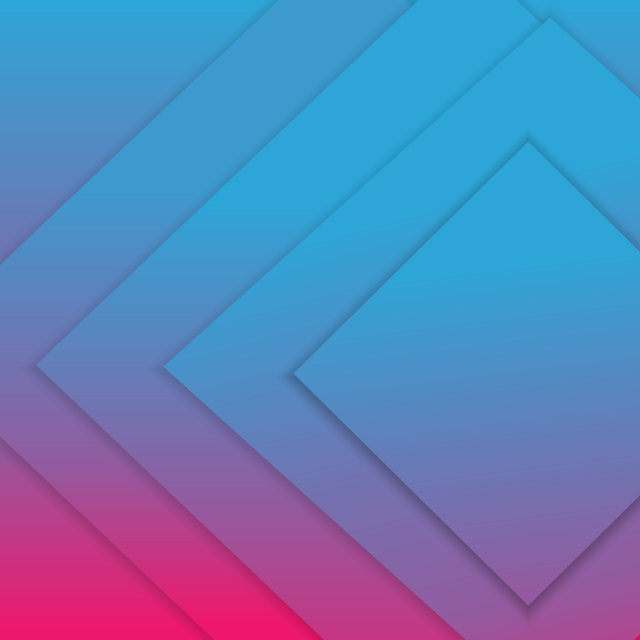
Reproduce this background procedurally as a Shadertoy shader.

```glsl
// Four overlapping diamonds stacked like sheets of paper, each casting a soft
// shadow on the sheet below. Every sheet runs from sky blue to hot pink along
// its own slightly tilted ramp; diamonds are drawn from a distance function.

const vec3 SKY_BLUE = vec3(0.175, 0.650, 0.845);
const vec3 HOT_PINK = vec3(0.930, 0.095, 0.425);

// Signed distance to the lines of a diamond with the given half diagonals
float diamond(vec2 p, vec2 halfSize) {
    vec2 q = abs(p) / halfSize;
    return (q.x + q.y - 1.0) / length(1.0 / halfSize);
}

// Blue to pink ramp, whose four stops hold 0%, 35%, 53% and 100% pink
vec3 ramp(float s, vec4 stops, float leastPink) {
    vec3 part = clamp((s - stops.xyz) / (stops.yzw - stops.xyz), 0.0, 1.0);
    float pink = dot(part, vec3(0.35, 0.18, 0.47));
    return mix(SKY_BLUE, HOT_PINK, max(pink, leastPink));
}

// Darken what lies below, then lay the sheet on top
void addSheet(inout vec3 color, vec2 p, vec2 center, vec2 halfSize,
              vec3 sheetColor, float shadowStrength) {
    float aa = 0.7 / min(iResolution.x, iResolution.y);
    float shadowDist = diamond(p - center - vec2(0.0, 0.005), halfSize);
    float shadow = smoothstep(0.024, -0.016, shadowDist);
    color *= 1.0 - shadowStrength * shadow;
    float cover = smoothstep(aa, -aa, diamond(p - center, halfSize));
    color = mix(color, sheetColor, cover);
}

void mainImage(out vec4 fragColor, in vec2 fragCoord) {
    // Canvas units, with y measured down from the top edge
    vec2 p = fragCoord / iResolution.xy;
    p.y = 1.0 - p.y;

    // Backdrop
    vec3 color = ramp(p.y, vec4(0.0, 0.404, 0.695, 0.983), 0.0);

    // Sheets from the lowest to the highest
    addSheet(color, p, vec2(0.535, 0.548), vec2(0.676, 0.642),
             ramp(p.y, vec4(0.208, 0.560, 0.729, 0.970), 0.08), 0.20);

    addSheet(color, p, vec2(0.7305, 0.5703), vec2(0.6745, 0.6432),
             ramp(p.y, vec4(0.3125, 0.6315, 0.788, 1.159), 0.0), 0.20);

    addSheet(color, p, vec2(0.8594, 0.573), vec2(0.6042, 0.5456),
             ramp(p.y + 0.27 * p.x, vec4(0.495, 0.885, 1.159, 1.484), 0.0), 0.20);

    addSheet(color, p, vec2(0.8255, 0.5837), vec2(0.3672, 0.3626),
             ramp(p.y + 0.12 * p.x, vec4(0.501, 0.846, 1.022, 1.5625), 0.0), 0.34);

    fragColor = vec4(color, 1.0);
}
```
